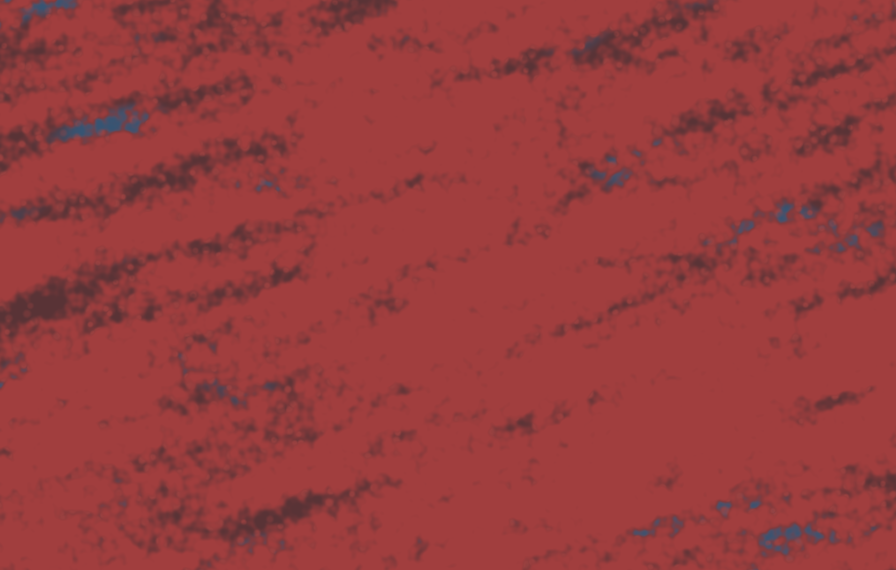
A WebGL 1 fragment shader for this texture:

```glsl
precision highp float;
// Worn red paint: slanted, broken scuffs with soft paint beads and bluish metal showing through.

uniform vec2 u_resolution;

#define SLANT 0.31          // scuff direction in radians
#define STREAK_FREQ vec2(2.8, 15.0)
#define STRAND_FREQ vec2(8.0, 27.0)
#define GRAIN_FREQ 36.0
#define BEAD_FREQ 42.0
#define BEAD_COVER 0.55     // share of cells that hold a bead
#define WEAR_START 0.0      // wear level where paint begins to darken
#define WEAR_FULL 2.9       // wear level where paint is gone
#define EDGE_WEAR 1.8       // extra wear toward the borders

const vec3 PAINT = vec3(0.632, 0.242, 0.242);
const vec3 BEAD = vec3(0.655, 0.270, 0.262);
const vec3 GRIME = vec3(0.350, 0.200, 0.212);
const vec3 METAL = vec3(0.215, 0.330, 0.450);

float hash(vec2 p) {
  vec3 q = fract(vec3(p.xyx) * 0.1031);
  q += dot(q, q.yzx + 33.33);
  return fract((q.x + q.y) * q.z);
}

float cornerSlope(vec2 cell, vec2 offset) {
  float angle = 6.2832 * hash(cell);
  return dot(vec2(cos(angle), sin(angle)), offset);
}

// Gradient noise, centred on zero
float noise(vec2 p) {
  vec2 i = floor(p), f = fract(p);
  vec2 u = f * f * f * (f * (f * 6.0 - 15.0) + 10.0);
  vec2 e = vec2(1.0, 0.0);
  float low = mix(cornerSlope(i, f), cornerSlope(i + e, f - e), u.x);
  float high = mix(cornerSlope(i + e.yx, f - e.yx), cornerSlope(i + 1.0, f - 1.0), u.x);
  return mix(low, high, u.y);
}

// Soft round beads, one at most per jittered cell
float beads(vec2 p) {
  vec2 i = floor(p);
  float cover = 0.0;
  for (int y = -1; y <= 1; y++) {
    for (int x = -1; x <= 1; x++) {
      vec2 cell = i + vec2(float(x), float(y));
      vec2 jitter = vec2(hash(cell + 17.0), hash(cell + 71.0));
      float radius = mix(0.28, 0.48, hash(cell + 131.0));
      float present = step(hash(cell + 211.0), BEAD_COVER);
      float d = length(p - cell - jitter);
      cover = max(cover, present * (1.0 - smoothstep(radius * 0.3, radius, d)));
    }
  }
  return cover;
}

void main() {
  vec2 uv = gl_FragCoord.xy / u_resolution;
  vec2 p = gl_FragCoord.xy / u_resolution.y;

  // Scuff frame: x runs along the streaks, y across them
  float c = cos(SLANT), s = sin(SLANT);
  vec2 q = vec2(c * p.x + s * p.y, c * p.y - s * p.x) + 20.0;
  q.y += 0.014 * noise(p * 9.0 + 5.0);

  // Wear in units of its own spread: broad zones, streaks, strands, grain
  float wear = 0.35 * noise(q * vec2(1.2, 3.5) + 3.0)
             + 0.65 * noise(q * STREAK_FREQ)
             + 0.40 * noise(q * STRAND_FREQ + 41.0)
             + 0.42 * noise(p * GRAIN_FREQ + 7.0)
             + 0.27 * noise(p * GRAIN_FREQ * 2.1 + 90.0);
  wear /= 0.21;
  vec2 fromCentre = uv - 0.5;
  float edge = EDGE_WEAR * (dot(fromCentre, fromCentre) - 0.167);
  wear += edge;
  float bare = smoothstep(WEAR_START, WEAR_FULL, wear);

  // Bare metal shows only in some of the deeper scuffs
  float metalZone = noise(q * vec2(3.5, 9.0) + 150.0) + 0.15 * edge;
  float metal = smoothstep(0.12, 0.38, metalZone) * smoothstep(1.0, 2.1, wear);
  vec3 color = mix(PAINT, mix(GRIME, METAL, metal), bare);

  // Beads of paint cling to the scuffs, fewer in their cores
  float cling = smoothstep(0.05, 0.40, bare) * (1.0 - 0.5 * smoothstep(0.6, 1.0, bare));
  color = mix(color, BEAD, 0.6 * cling * beads(p * BEAD_FREQ));

  gl_FragColor = vec4(color, 1.0);
}
```
